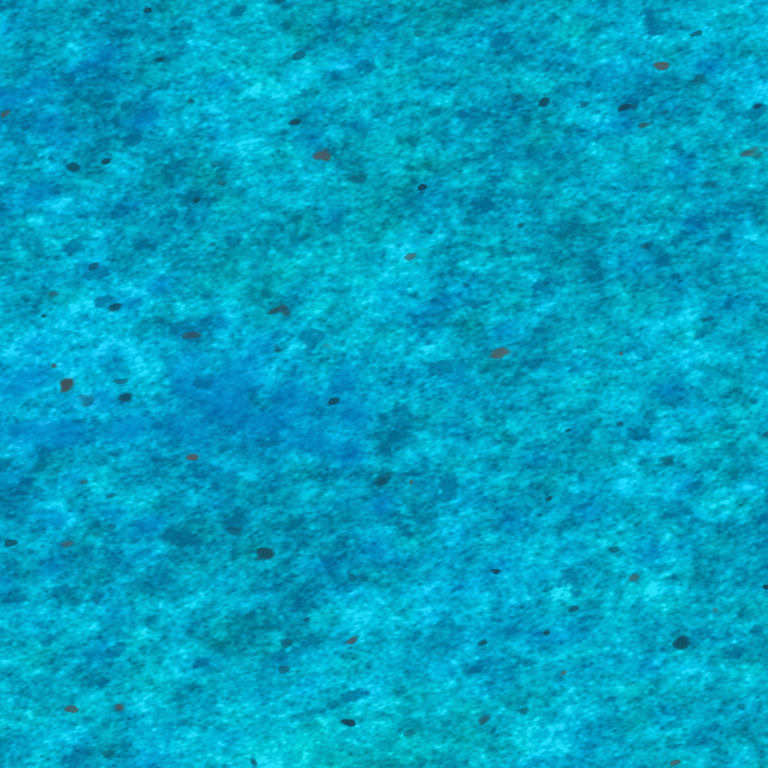
Write a WebGL 2 fragment shader that draws this texture.

```glsl
#version 300 es
precision highp float;
precision highp int;
// Turquoise felted wool: soft mottling with a slanted, stretched grain.
// Layers of cellular splat noise set the tone and tint; a jittered grid
// scatters small dark and rusty flecks on top.

#define GRAIN_ANGLE 0.24
#define GRAIN_STRETCH 0.62
#define OCTAVES 6
#define BASE_CELLS 5.0
#define CONTRAST 1.0
#define TINT_AMOUNT 1.0
#define CLUMP_OPACITY 0.55
#define FLECK_CELLS 25.0
#define FLECK_CHANCE 0.2
#define FLECK_RADIUS 0.15

uniform vec2 u_resolution;
out vec4 fragColor;

// Three random values in 0..1 for a cell
vec3 hash3(vec2 cell, float seed) {
    uvec3 v = uvec3(ivec3(vec3(cell, seed)));
    v = v * 1664525u + 1013904223u;
    v.x += v.y * v.z;
    v.y += v.z * v.x;
    v.z += v.x * v.y;
    v ^= v >> 16u;
    v.x += v.y * v.z;
    v.y += v.z * v.x;
    v.z += v.x * v.y;
    return vec3(v >> 8u) / 16777216.0;
}

// Cellular splats of random sign, scaled to a deviation near one
float splatNoise(vec2 p, float seed) {
    vec2 home = floor(p);
    float sum = 0.0;
    for (int y = -1; y <= 1; y++) {
        for (int x = -1; x <= 1; x++) {
            vec2 cell = home + vec2(x, y);
            vec3 rnd = hash3(cell, seed);
            vec2 d = p - cell - rnd.xy;
            float k = max(0.0, 1.0 - dot(d, d));
            sum += (rnd.z * 2.0 - 1.0) * k * k;
        }
    }
    return sum * 2.19;
}

// Layered tone, from broad clouds to fine fibres
float woolTone(vec2 p) {
    float sum = 0.0, power = 0.0, cells = BASE_CELLS;
    for (int i = 0; i < OCTAVES; i++) {
        float weight = 1.0 + 0.18 * float(i);
        sum += weight * splatNoise(p * cells, float(i + 1));
        power += weight * weight;
        cells *= 2.25;
    }
    return sum * inversesqrt(power);
}

// Ragged flecks: x is coverage, y is rustiness
vec2 flecks(vec2 p, float ragged) {
    vec2 q = p * FLECK_CELLS;
    vec2 home = floor(q);
    vec2 result = vec2(0.0);
    for (int y = -1; y <= 1; y++) {
        for (int x = -1; x <= 1; x++) {
            vec2 cell = home + vec2(x, y);
            vec3 place = hash3(cell, 31.0);
            vec3 look = hash3(cell, 32.0);
            float radius = FLECK_RADIUS * mix(0.5, 1.3, look.x * look.x);
            float d = length(q - cell - place.xy) + 0.05 * ragged;
            float cover = 1.0 - smoothstep(radius * 0.35, radius * 1.3, d);
            cover *= step(place.z, FLECK_CHANCE) * mix(0.4, 0.95, look.y);
            if (cover > result.x) result = vec2(cover, smoothstep(0.6, 0.95, look.z));
        }
    }
    return result;
}

void main() {
    vec2 uv = gl_FragCoord.xy / u_resolution.y;
    float c = cos(GRAIN_ANGLE), s = sin(GRAIN_ANGLE);
    vec2 p = vec2(c * uv.x + s * uv.y, c * uv.y - s * uv.x);
    p.x *= GRAIN_STRETCH;

    // Main ramp from deep teal to bright cyan
    float tone = clamp(woolTone(p) * CONTRAST, -2.6, 2.6);
    vec3 color = vec3(0.01, 0.65, 0.775) + tone * vec3(0.0, 0.081, 0.079);
    color.r += 0.12 * smoothstep(1.5, 2.6, tone);

    // Drifts of bluer and greener wool
    float tint = 0.7 * splatNoise(p * 6.5, 11.0) + 0.7 * splatNoise(p * 42.0, 12.0);
    color += TINT_AMOUNT * tint * vec3(0.0, -0.014, 0.014);
    float blue = smoothstep(1.0, 2.6, tint);
    color = mix(color, vec3(0.01, 0.49, 0.74), 0.45 * blue);

    // Small shadowed clumps
    float clump = splatNoise(p * 52.0, 13.0) - 0.25 * tone;
    float shade = smoothstep(1.5, 2.8, clump);
    color = mix(color, vec3(0.02, 0.38, 0.54), CLUMP_OPACITY * shade);

    // Dark and rusty flecks
    vec2 fleck = flecks(p, splatNoise(p * 130.0, 14.0));
    vec3 fleckColor = mix(vec3(0.08, 0.27, 0.35), vec3(0.36, 0.33, 0.34), fleck.y);
    color = mix(color, fleckColor, fleck.x);

    fragColor = vec4(clamp(color, 0.0, 1.0), 1.0);
}
```
